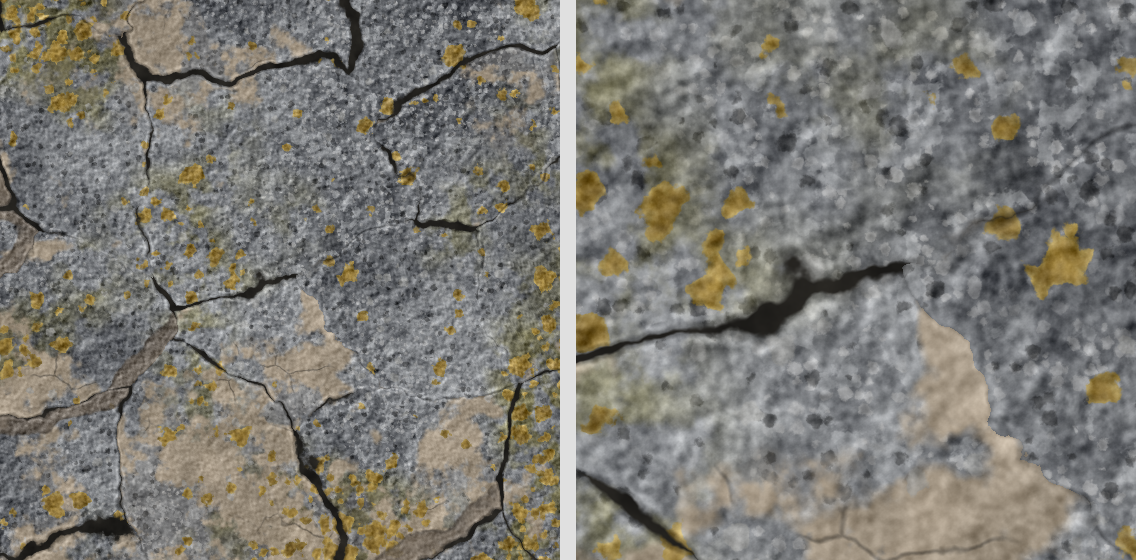
Left, the full canvas; right, a detail of the centre.
Reproduce this texture procedurally as a three.js fragment shader.

```glsl
// Weathered stone: grey crusted plates split by dark jagged cracks, with bare
// beige patches, brown mortar and clustered golden lichen. Warped Voronoi cells
// give the plates, layered value noise the stains, jittered grids the spots.
varying vec2 vUv;

float hash(vec2 p) {
  return fract(sin(dot(p, vec2(127.1, 311.7))) * 43758.5453);
}

vec2 hash2(vec2 p) {
  return vec2(hash(p), hash(p + 17.3));
}

float noise(vec2 p) {
  vec2 i = floor(p), f = fract(p);
  f = f * f * (3.0 - 2.0 * f);
  return mix(mix(hash(i), hash(i + vec2(1.0, 0.0)), f.x),
             mix(hash(i + vec2(0.0, 1.0)), hash(i + 1.0), f.x), f.y);
}

float fbm(vec2 p) {
  float sum = 0.0, amp = 0.516;
  for (int i = 0; i < 5; i++) {
    sum += amp * noise(p);
    p = mat2(1.6, 1.2, -1.2, 1.6) * p + 5.3;
    amp *= 0.5;
  }
  return sum;
}

// Where lichen and olive stains gather
float colony(vec2 p) {
  return smoothstep(0.43, 0.64, fbm(p * 3.0 + 40.0));
}

// Voronoi plates: x = crack gap, y = mortar border, z = edge distance, w = plate id
vec4 plates(vec2 p) {
  vec2 cell = floor(p), home = cell, near = vec2(9.0);
  for (int j = -1; j <= 1; j++)
    for (int i = -1; i <= 1; i++) {
      vec2 c = cell + vec2(i, j);
      vec2 d = c + 0.1 + 0.8 * hash2(c) - p;
      if (dot(d, d) < dot(near, near)) { near = d; home = c; }
    }
  float opening = 0.026 * (noise(p * 5.0) - 0.5) + 0.012 * (noise(p * 17.0) - 0.5);
  vec4 plate = vec4(9.0, 9.0, 9.0, hash(home + 2.9));
  for (int j = -2; j <= 2; j++)
    for (int i = -2; i <= 2; i++) {
      vec2 c = home + vec2(i, j);
      vec2 across = c + 0.1 + 0.8 * hash2(c) - p - near;
      if (dot(across, across) > 0.0001) {
        float edge = dot(near + 0.5 * across, normalize(across));
        float width = mix(-0.008, 0.021, hash(home + c + 3.7)) + opening;
        float border = 0.15 * step(0.86, hash(home * 2.0 + c + 9.1));
        plate.xyz = min(plate.xyz, vec3(edge - width, edge - border, edge));
      }
    }
  return plate;
}

// Ragged round spots on a jittered grid; positive inside, in canvas units
float spots(vec2 p, float count, float share, float clustering, float seed) {
  vec2 q = p * count;
  q += 0.6 * (vec2(fbm(q * 2.5 + seed), fbm(q * 2.5 + seed + 50.0)) - 0.5);
  float inside = -1.0;
  for (int j = -1; j <= 1; j++)
    for (int i = -1; i <= 1; i++) {
      vec2 c = floor(q) + vec2(i, j);
      vec2 center = c + 0.2 + 0.6 * hash2(c + seed);
      float gather = colony(center / count);
      float chance = share * mix(1.0, gather * gather, clustering);
      float radius = hash(c + seed + 9.0) < chance ? 0.16 + 0.36 * hash(c + seed + 5.0) : -1.0;
      inside = max(inside, radius - length(center - q));
    }
  return inside / count;
}

void main() {
  vec2 p = vUv;
  vec2 warp = vec2(fbm(p * 4.0), fbm(p * 4.0 + 31.0)) - 0.5;
  vec2 jag = vec2(fbm(p * 34.0 + 2.0), fbm(p * 34.0 + 77.0)) - 0.5;
  vec4 plate = plates((p + 0.19 * warp + 0.022 * jag) * 3.2 + 4.0);
  float grain = noise(p * 230.0) - 0.5;
  float rough = fbm(p * 60.0 + 14.0);
  float relief = fbm(p * 90.0) - fbm(p * 90.0 + vec2(-0.3, 0.3));

  // Grey crust with pale specks and dark pits
  float tone = 0.5 + 0.9 * (fbm(p * 5.0) - 0.5) + 0.8 * (fbm(p * 50.0) - 0.5) + 0.35 * grain;
  vec3 color = mix(vec3(0.24, 0.25, 0.27), vec3(0.63, 0.64, 0.65), tone);
  float frosty = smoothstep(0.36, 0.62, fbm(p * 6.0 + 12.0));
  float speck = smoothstep(-0.001, 0.001, spots(p, 115.0, 0.3, 0.0, 41.0));
  color = mix(color, vec3(0.66, 0.66, 0.66) + 0.2 * grain, speck * (0.2 + 0.4 * frosty));
  color = mix(color, vec3(0.66, 0.67, 0.68), 0.55 * frosty * smoothstep(0.56, 0.66, fbm(p * 75.0)));
  color *= 1.0 - 0.35 * smoothstep(-0.001, 0.0015, spots(p, 90.0, 0.14, 0.0, 63.0));
  float olive = colony(p) * smoothstep(0.38, 0.58, fbm(p * 28.0 + 3.0));
  color = mix(color, vec3(0.39, 0.37, 0.22) * (0.6 + 0.8 * tone), 0.75 * olive);

  // Bare beige stone, stained and finely crazed
  float exposure = fbm(p * 2.3 + 7.0) + 0.35 * (plate.w - 0.5) + 0.5 * (fbm(p * 18.0) - 0.5);
  float bare = smoothstep(0.52, 0.59, exposure);
  float stain = smoothstep(0.49, 0.62, fbm(p * 11.0 + 23.0) + 0.4 * (rough - 0.5));
  vec3 beige = mix(vec3(0.5, 0.455, 0.39), vec3(0.74, 0.68, 0.6), fbm(p * 24.0 + 60.0));
  float craze = 1.0 - smoothstep(0.0, 0.03, plates((p + 0.14 * warp + 0.02 * jag) * 9.0 + 20.0).z);
  beige *= 1.0 - 0.3 * craze * smoothstep(0.45, 0.6, fbm(p * 6.0 + 90.0));
  color = mix(color, beige + 0.08 * grain, bare * (0.95 - 0.8 * stain));

  // Pale pebbles and golden lichen rosettes
  float pebble = smoothstep(-0.001, 0.0015, spots(p, 60.0, 0.05, 0.0, 3.0));
  color = mix(color, vec3(0.6, 0.6, 0.59) + 0.1 * grain, 0.65 * pebble);
  float rosette = max(spots(p, 25.0, 0.62, 0.97, 11.0), spots(p, 52.0, 0.35, 0.9, 27.0));
  rosette += 0.014 * (fbm(p * 95.0 + 6.0) - 0.5);
  vec3 gold = mix(vec3(0.34, 0.25, 0.06), vec3(0.75, 0.62, 0.3), rough + 0.4 * grain);
  gold += vec3(0.05, 0.07, 0.08) * (1.0 - smoothstep(0.001, 0.006, rosette));
  color = mix(color, gold, 0.88 * smoothstep(-0.001, 0.0015, rosette));

  // Recessed mortar beside some plates, then the open cracks
  float border = plate.y + 0.08 * (fbm(p * 25.0 + 9.0) - 0.35);
  float mortar = 1.0 - smoothstep(-0.025, 0.0, border);
  vec3 earth = mix(vec3(0.32, 0.29, 0.26), vec3(0.6, 0.55, 0.49), fbm(p * 20.0 + 70.0));
  color = mix(color, earth + 0.1 * grain, 0.85 * mortar);
  color *= 1.0 - 0.25 * mortar * smoothstep(-0.05, -0.01, border);
  color += 0.5 * relief * (1.0 - 0.4 * bare);
  color += 0.07 * smoothstep(0.005, 0.02, plate.x) * (1.0 - smoothstep(0.02, 0.04, plate.x));
  color *= 1.0 - 0.25 * (1.0 - smoothstep(0.0, 0.02, plate.x));
  vec3 depth = mix(vec3(0.05, 0.048, 0.045), vec3(0.2, 0.19, 0.17), fbm(p * 40.0 + 33.0));
  color = mix(depth, color, smoothstep(-0.005, 0.005, plate.x));

  gl_FragColor = vec4(clamp(color, 0.0, 1.0), 1.0);
}
```
